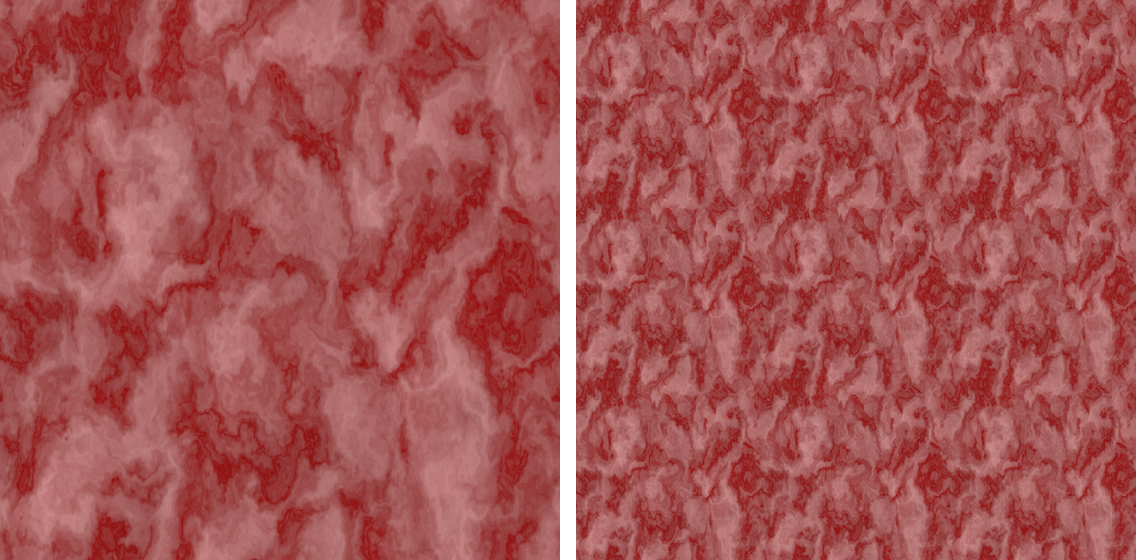
Left: one tile. Right: repeated 3 by 3.
Give the GLSL for this texture, as a Shadertoy shader.

```glsl
const vec2 CLOUD_CELLS = vec2(9.0, 6.0);      // whole cells across the tile
const vec2 WARP_CELLS = vec2(6.0, 4.0);
const vec2 WARP_AMOUNT = vec2(0.17, 0.34);    // stronger upright, for vertical wisps
const int CLOUD_OCTAVES = 6;
const int WARP_OCTAVES = 6;
const float ROUGHNESS = 0.57;                 // amplitude ratio between octaves
const float CLOUD_SPREAD = 0.136;             // standard deviation of the fbm
const float VEIN_LEVEL = -1.55;               // where the cloud folds into a vein
const float VEIN_TINT = 0.03;
const float TINT_GAIN = 0.24;
const float VEIN_RED = 0.58;
const float PALE_RED_GAIN = 1.07;
const float SHADE_AMOUNT = 0.12;
const int SAMPLES = 2;                        // per axis

float hash(vec2 p, float seed) {
    return fract(sin(dot(p, vec2(127.1, 311.7)) + seed * 17.23) * 43758.5453);
}

// Slope of a random unit gradient at a wrapped lattice point
float corner(vec2 cell, vec2 offset, vec2 cells, float seed) {
    float angle = 6.28318 * hash(mod(cell, cells), seed);
    return dot(vec2(cos(angle), sin(angle)), offset);
}

float gradientNoise(vec2 p, vec2 cells, float seed) {
    vec2 i = floor(p);
    vec2 f = p - i;
    vec2 s = f * f * f * (f * (f * 6.0 - 15.0) + 10.0);
    vec2 e = vec2(1.0, 0.0);
    float low = mix(corner(i, f, cells, seed),
                    corner(i + e.xy, f - e.xy, cells, seed), s.x);
    float high = mix(corner(i + e.yx, f - e.yx, cells, seed),
                     corner(i + e.xx, f - e.xx, cells, seed), s.x);
    return mix(low, high, s.y);
}

float fbm(vec2 uv, vec2 cells, int octaves, float seed) {
    float sum = 0.0;
    float amplitude = 0.5;
    for (int i = 0; i < octaves; i++) {
        float layer = seed + float(i);
        vec2 shift = vec2(0.37, 0.71) * layer;
        sum += amplitude * gradientNoise(uv * cells + shift, cells, layer);
        cells *= 2.0;
        amplitude *= ROUGHNESS;
    }
    return sum;
}

vec3 marble(vec2 uv) {
    // Bend the cloud into wisps
    vec2 warp = vec2(fbm(uv, WARP_CELLS, WARP_OCTAVES, 11.0),
                     fbm(uv, WARP_CELLS, WARP_OCTAVES, 23.0));
    float cloud = fbm(uv + WARP_AMOUNT * warp, CLOUD_CELLS, CLOUD_OCTAVES, 3.0);

    // Fold the low part back up, leaving sharp red outlines
    float depth = abs(cloud / CLOUD_SPREAD - VEIN_LEVEL);
    float tint = VEIN_TINT + TINT_GAIN * sqrt(depth);
    float pale = max(tint - 0.1, 0.0);
    float red = VEIN_RED + PALE_RED_GAIN * pale * pale;

    // Faint uneven shading
    float shade = 1.0 + SHADE_AMOUNT * warp.x;
    return vec3(red, tint, tint) * shade;
}

void mainImage(out vec4 fragColor, in vec2 fragCoord) {
    vec3 color = vec3(0.0);
    for (int y = 0; y < SAMPLES; y++) {
        for (int x = 0; x < SAMPLES; x++) {
            vec2 jitter = (vec2(x, y) + 0.5) / float(SAMPLES) - 0.5;
            color += marble((fragCoord + jitter) / iResolution.xy);
        }
    }
    fragColor = vec4(color / float(SAMPLES * SAMPLES), 1.0);
}
```
